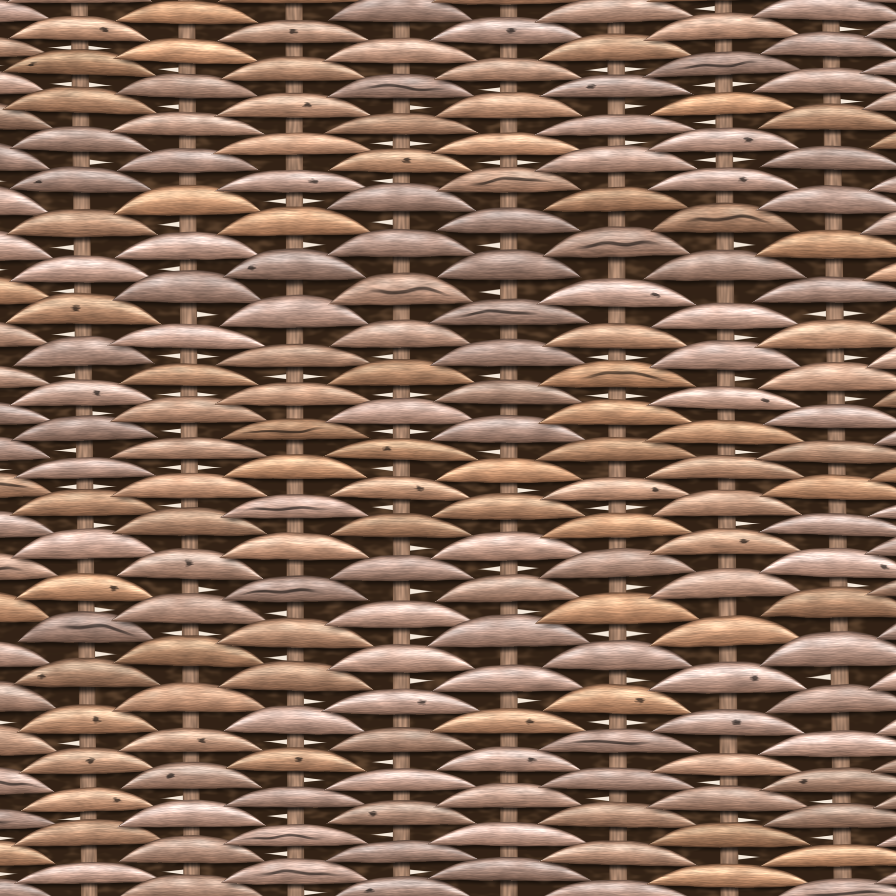
This texture is drawn by a WebGL 1 fragment shader. Its source:

```glsl
precision highp float;
// Sunlit woven wicker: arched willow strands passing over thin upright posts.
uniform vec2 u_resolution;

float hash(vec2 p) {
  return fract(sin(dot(p, vec2(127.1, 311.7))) * 43758.545);
}

vec2 gradient(vec2 p) {
  float a = 6.2832 * hash(p);
  return vec2(cos(a), sin(a));
}

// Gradient noise, roughly -0.7 to 0.7
float noise(vec2 p) {
  vec2 i = floor(p), f = p - i;
  vec2 w = f * f * f * (f * (f * 6.0 - 15.0) + 10.0);
  vec2 e = vec2(1.0, 0.0);
  float low = mix(dot(gradient(i), f), dot(gradient(i + e), f - e), w.x);
  float high = mix(dot(gradient(i + e.yx), f - e.yx), dot(gradient(i + 1.0), f - 1.0), w.x);
  return mix(low, high, w.y);
}

// Dark hollow, upright post and chinks of daylight; x is measured from the post
vec3 backdrop(vec2 weave, float post, float x, float v, float aa) {
  float gap = fract(v);
  float murk = noise(weave * vec2(4.0, 3.0)) + 0.6 * noise(weave * vec2(9.0, 8.0));
  vec3 col = mix(vec3(0.20, 0.135, 0.085), vec3(0.36, 0.26, 0.18), smoothstep(-0.1, 0.8, murk));

  // Small bright triangles beside some crossings
  float chance = hash(vec2(post * 2.0 + step(0.0, x), floor(v)) + 7.3);
  float chink = 0.09 * (1.0 - abs(x) / 0.27) - abs(gap - 0.57);
  col = mix(col, vec3(0.96, 0.91, 0.85), smoothstep(-aa, aa, chink) * step(0.62, chance));

  // Round post, shaded just below each strand
  float r = x / 0.085;
  vec3 wood = mix(vec3(0.34, 0.24, 0.17), vec3(0.72, 0.57, 0.47), sqrt(max(0.0, 1.0 - r * r)));
  wood *= 0.92 + 0.3 * noise(weave * vec2(40.0, 2.0));
  wood *= mix(0.5, 1.0, smoothstep(0.34, 0.50, gap));
  return mix(col, wood, 1.0 - smoothstep(0.95 - aa * 4.0, 0.95 + aa * 4.0, abs(r)));
}

// Lays the strand crossing one post over col
vec3 layStrand(vec3 col, float post, float x, float v, float aa) {
  float row = floor(v + 0.5);
  vec2 id = vec2(post, row);
  float rnd = hash(id), tint = hash(id + 19.7), wear = hash(id + 41.3);
  float q = v - row - 0.08 * (rnd - 0.5) - 0.05 * (wear - 0.5) * x;

  // Arched top and nearly flat bottom, with pointed ends
  float u = x / mix(0.67, 0.77, hash(id + 5.1));
  q += 0.025 * noise(vec2(x * 4.0, rnd * 90.0));
  float bottom = 0.34 - 0.03 * u * u;
  float height = mix(0.57, 0.74, tint) * (1.0 - pow(abs(u), 2.5));
  float top = bottom - height;
  float s = clamp((q - top) / max(height, 0.02), 0.0, 1.0);

  // Contact shadow
  float under = smoothstep(0.15, 0.0, q - bottom) * step(bottom, q);
  col *= 1.0 - 0.5 * under * smoothstep(1.0, 0.8, abs(u));

  // Sunlight on the upper shoulder, shade at the belly and ends
  float light = smoothstep(-0.1, 0.22, s) * (1.0 - 0.85 * smoothstep(0.3, 1.05, s));
  light *= 1.0 - 0.35 * pow(abs(u), 3.0);
  vec3 wood = mix(vec3(0.45, 0.33, 0.26), vec3(0.83, 0.70, 0.62), light);
  float glint = smoothstep(0.08, 0.25, s) * smoothstep(0.55, 0.28, s);
  glint *= 0.35 + 0.5 * wear + 0.7 * noise(vec2(x * 5.0, rnd * 70.0));
  wood = mix(wood, vec3(0.98, 0.91, 0.85), clamp(glint, 0.0, 0.8));

  // Rosy grey to warm tan, with long grain and blotches
  wood *= mix(vec3(1.0, 0.99, 1.02), vec3(1.02, 0.93, 0.82), smoothstep(0.25, 1.0, hash(id + 63.0)));
  wood *= 0.86 + 0.22 * rnd;
  vec2 g = vec2(x, q) + id * 3.7;
  wood *= 1.0 + 0.18 * noise(g * vec2(4.0, 24.0)) + 0.13 * noise(g * vec2(16.0, 50.0));
  wood *= 1.0 + 0.16 * noise(g * vec2(5.0, 4.0));

  // Occasional knots and splits
  vec2 k = vec2(x - 0.9 * (rnd - 0.5), (s - 0.5) * 0.28);
  float knot = length(k * vec2(1.0, 1.4)) + 0.03 * noise(g * 22.0);
  wood *= 1.0 - 0.6 * smoothstep(0.055, 0.015, knot) * step(0.80, wear);
  float crack = abs(s - 0.55 - 0.25 * noise(vec2(x * 3.0, rnd * 50.0)));
  float reach = smoothstep(0.45, 0.2, abs(x - 0.3 * (tint - 0.5)));
  wood *= 1.0 - 0.55 * smoothstep(0.09, 0.02, crack) * reach * step(wear, 0.09);

  float inside = min(q - top, bottom - q);
  wood *= mix(0.72, 1.0, smoothstep(0.0, 0.06, inside));
  return mix(col, wood, smoothstep(-aa, aa, inside));
}

void main() {
  vec2 p = gl_FragCoord.xy / u_resolution;
  float down = 1.0 - p.y;
  float aa = 16.0 / u_resolution.y;

  // Posts lean slightly toward the sides; rows crowd and spread
  float lean = 0.07 * (p.x - 0.5) * (p.x - 0.5) * down;
  vec2 weave = vec2((p.x - 0.0885 - lean) / 0.1198, down * 22.07 - 1.56);
  weave.y += 0.17 * sin(down * 15.0 - 1.43) + 0.2 * noise(p * vec2(3.0, 5.0));

  float nearest = floor(weave.x + 0.5);
  vec3 col = backdrop(weave, nearest, weave.x - nearest, weave.y - 0.5 * mod(nearest, 2.0), aa);

  // Neighbouring posts carry strands half a row apart
  for (int i = -1; i <= 1; i++) {
    float post = nearest + float(i);
    col = layStrand(col, post, weave.x - post, weave.y - 0.5 * mod(post, 2.0), aa);
  }
  gl_FragColor = vec4(clamp(col, 0.0, 1.0), 1.0);
}
```
